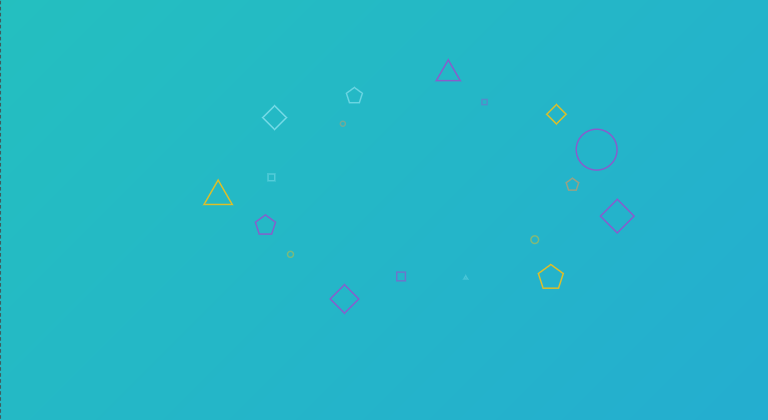
Give the GLSL for this background, as a WebGL 1 fragment shader.

```glsl
precision highp float;
// Thin outlined polygons scattered in a loose ring over a diagonal teal gradient.

uniform vec2 u_resolution;

#define SHAPE_COUNT 18
#define TEAL vec3(0.14, 0.75, 0.75)
#define BLUE vec3(0.14, 0.68, 0.815)
#define RING_CENTER vec2(0.55, 0.55)
#define RING_RADII vec2(0.46, 0.27)
#define MIN_RADIUS 0.007
#define MAX_RADIUS 0.064
#define STROKE 0.0035
#define DASH_PERIOD 0.0143
#define SEED 4.7

const float PI = 3.14159265;

float hash(float n) {
    return fract(sin(n * 12.9898 + SEED) * 43758.5453);
}

// Signed distance to the sides of a regular polygon with a vertex on top.
float polygon(vec2 p, float sides, float radius) {
    float sector = 2.0 * PI / sides;
    float angle = atan(p.x, p.y + 1e-6);
    float fromVertex = mod(angle, sector) - 0.5 * sector;
    return length(p) * cos(fromVertex) - radius * cos(0.5 * sector);
}

// Kinds: 0 pentagon, 1 circle, 2 diamond, 3 square, 4 triangle.
float shapeDistance(vec2 p, float kind, float radius) {
    if (kind < 0.5) return polygon(p, 5.0, radius);
    if (kind < 1.5) return length(p) - 0.8 * radius;
    if (kind < 2.5) return polygon(p, 4.0, 0.8 * radius);
    if (kind < 3.5) return max(abs(p.x), abs(p.y)) - 0.6 * radius;
    return polygon(p, 3.0, 0.7 * radius);
}

vec3 strokeColor(float pick) {
    vec3 purple = vec3(0.58, 0.32, 0.80);
    vec3 orange = vec3(0.91, 0.58, 0.33);
    vec3 yellow = vec3(0.96, 0.75, 0.08);
    vec3 pale = vec3(0.50, 0.87, 0.92);
    vec3 green = vec3(0.36, 0.78, 0.56);
    if (pick < 0.24) return purple;
    if (pick < 0.46) return orange;
    if (pick < 0.72) return yellow;
    return pick < 0.86 ? pale : green;
}

void main() {
    float pixel = 1.0 / u_resolution.y;
    float aspect = u_resolution.x * pixel;
    vec2 p = gl_FragCoord.xy * pixel;

    // Gradient from upper left to lower right
    vec3 color = mix(TEAL, BLUE, (p.x + 1.0 - p.y) / (aspect + 1.0));

    // Outlines, with smaller ones fainter and nearer the middle
    for (int i = 0; i < SHAPE_COUNT; i++) {
        float id = float(i);
        float size = pow(fract(id * 0.618034 + 0.35), 1.8);
        float radius = mix(MIN_RADIUS, MAX_RADIUS, size);
        float angle = 2.0 * PI * (id + 0.7 * hash(id)) / float(SHAPE_COUNT);
        float reach = mix(0.65, 0.95, sqrt(size)) + 0.2 * hash(id + 31.0);
        vec2 center = RING_CENTER * vec2(aspect, 1.0)
            + reach * RING_RADII * vec2(cos(angle), sin(angle));

        float d = shapeDistance(p - center, mod(id, 5.0), radius);
        float line = clamp((0.5 * STROKE - abs(d)) / pixel + 0.5, 0.0, 1.0);
        float opacity = mix(0.4, 0.9, smoothstep(0.0, 0.35, size));
        color = mix(color, strokeColor(hash(id + 67.0)), line * opacity);
    }

    // Fine dashed rule along the left edge
    float dashDistance = abs(fract(p.y / DASH_PERIOD) - 0.5) * DASH_PERIOD;
    float dash = clamp((0.3 * DASH_PERIOD - dashDistance) / pixel + 0.5, 0.0, 1.0);
    float edge = clamp((0.0025 - p.x) / pixel + 0.5, 0.0, 1.0);
    color = mix(color, vec3(0.25, 0.36, 0.37), dash * edge);

    gl_FragColor = vec4(color, 1.0);
}
```
